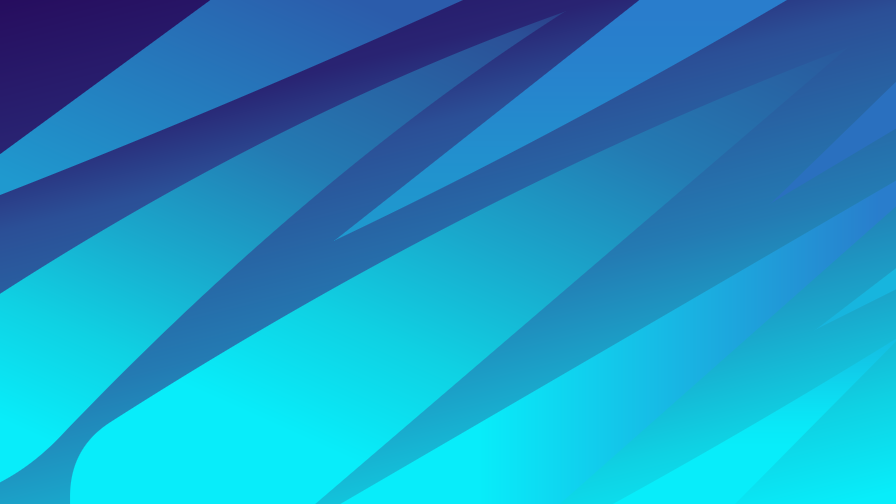
A Shadertoy shader for this background:

```glsl
// Palette of the shared ramp, from deep to bright
const int STOPS = 7;
const vec3 RAMP[STOPS] = vec3[STOPS](
    vec3(0.15, 0.05, 0.37), vec3(0.16, 0.14, 0.45), vec3(0.17, 0.31, 0.59),
    vec3(0.14, 0.48, 0.70), vec3(0.10, 0.66, 0.80), vec3(0.06, 0.82, 0.89),
    vec3(0.03, 0.93, 0.98));
const float DEPTH[STOPS] = float[STOPS](0.0, 0.30, 0.46, 0.81, 1.04, 1.23, 1.42);

// Blade colours
const vec3 INDIGO = vec3(0.17, 0.36, 0.67);
const vec3 AZURE = vec3(0.16, 0.49, 0.80);
const vec3 SKY = vec3(0.12, 0.60, 0.81);
const vec3 AQUA = vec3(0.09, 0.71, 0.87);
const vec3 CYAN = vec3(0.03, 0.93, 0.98);

// Edges as y = a + b x + c x^2, in canvas heights
const vec3 CORNER_EDGE = vec3(0.694, 0.733, 0.0);
const vec3 SHARD_LOW = vec3(0.613, 0.390, 0.034);
const vec3 LEAF_TOP = vec3(0.417, 0.644, -0.129);
const vec3 LEAF_LOW = vec3(0.006, 1.095, -0.204);
const vec3 LEAF_FOOT = vec3(0.035, 0.300, 0.0);
const vec3 SAIL_TOP = vec3(0.018, 0.679, -0.090);
const vec3 SAIL_LOW = vec3(-0.536, 0.857, 0.0);
const vec3 FIN_TOP = vec3(-0.393, 0.582, 0.0);
const vec3 FIN_LOW = vec3(-0.983, 0.885, 0.0);
const vec3 TAIL_TOP = vec3(-0.580, 0.404, 0.060);
const vec3 TAIL_LOW = vec3(-1.473, 1.010, 0.0);
const float SAIL_LEFT = 0.139;
const float SAIL_ROUND = 0.08;
const float LEAF_ROUND = 0.06;

// Directions of the gradients
const float BACK_TILT = 0.25;
const float LEAF_TILT = 0.45;

vec3 ramp(float depth) {
    vec3 color = RAMP[0];
    for (int i = 1; i < STOPS; i++) {
        float t = (depth - DEPTH[i - 1]) / (DEPTH[i] - DEPTH[i - 1]);
        color = mix(color, RAMP[i], clamp(t, 0.0, 1.0));
    }
    return color;
}

// Approximate signed distance to a curved edge, positive above it
float above(vec2 p, vec3 e) {
    float slope = e.y + 2.0 * e.z * p.x;
    return (p.y - e.x - p.x * (e.y + e.z * p.x)) / sqrt(1.0 + slope * slope);
}

float smoothMin(float a, float b, float k) {
    float h = max(k - abs(a - b), 0.0);
    return min(a, b) - h * h / (4.0 * k);
}

// Antialiased coverage of a positive inside distance
float cover(float d) {
    return clamp(d * iResolution.y + 0.5, 0.0, 1.0);
}

float between(vec2 p, vec3 low, vec3 top) {
    return cover(min(above(p, low), -above(p, top)));
}

// Pointed wedge opening to the right of its tip
float blade(vec2 p, vec2 tip, float topSlope, vec2 low) {
    return between(p - tip, vec3(0.0, low), vec3(0.0, topSlope, 0.0));
}

void mainImage(out vec4 fragColor, in vec2 fragCoord) {
    vec2 p = fragCoord / iResolution.y;
    p.x *= (16.0 / 9.0) * iResolution.y / iResolution.x;
    float down = 1.0 - p.y;
    float along = down - LEAF_TILT * p.x;

    // Background
    vec3 color = ramp(down + BACK_TILT * p.x);

    // Upper left shard
    vec3 shard = mix(INDIGO, SKY, clamp((along + 0.32) / 0.67, 0.0, 1.0));
    color = mix(color, shard, between(p, SHARD_LOW, CORNER_EDGE));

    // Left leaf with a flared foot
    float leafLow = smoothMin(above(p, LEAF_LOW), above(p, LEAF_FOOT), LEAF_ROUND);
    float leaf = min(leafLow, -above(p, LEAF_TOP));
    color = mix(color, ramp(0.77 + 0.78 * along), cover(leaf));

    // Central sail with a rounded left corner
    float sail = smoothMin(-above(p, SAIL_TOP), p.x - SAIL_LEFT, SAIL_ROUND);
    sail = min(sail, above(p, SAIL_LOW));
    color = mix(color, ramp(1.0 + 0.70 * along), cover(sail));

    // Lower fin and tail
    vec3 fin = mix(CYAN, AZURE, clamp((p.x - 0.95) / 0.80, 0.0, 1.0));
    color = mix(color, fin, between(p, FIN_LOW, FIN_TOP));
    vec3 tail = mix(CYAN, AQUA, smoothstep(0.10, 0.40, p.y));
    color = mix(color, tail, between(p, TAIL_LOW, TAIL_TOP));

    // Pointed blades
    vec3 light = mix(SKY, AZURE, smoothstep(0.50, 1.0, p.y));
    color = mix(color, light, blade(p, vec2(0.664, 0.523), 0.789, vec2(0.475, 0.063)));
    vec3 dim = mix(INDIGO, AZURE, 0.6);
    color = mix(color, dim, blade(p, vec2(1.530, 0.597), 0.972, vec2(0.597, 0.0)));
    color = mix(color, AQUA, blade(p, vec2(1.620, 0.347), 0.766, vec2(0.500, 0.0)));

    fragColor = vec4(color, 1.0);
}
```
